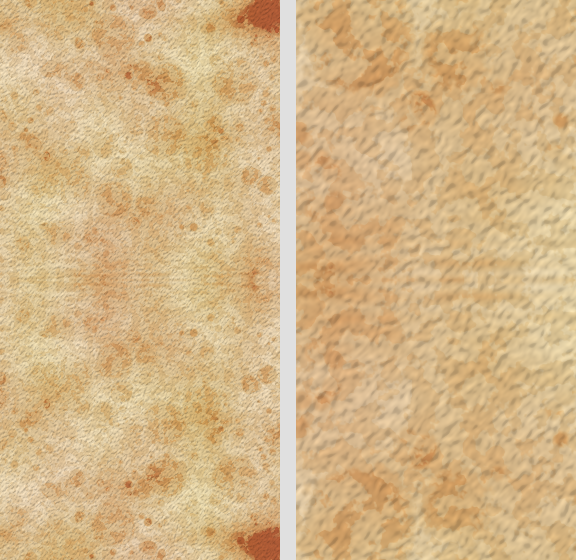
Left: the whole. Right: its middle third, enlarged.
Reproduce this texture procedurally as a Shadertoy shader.

```glsl
// Aged parchment: cream paper with soft ochre clouds, ragged round stains and
// rust marks, all folded about the horizontal middle line. One stain depth is
// summed from noise and scattered drops, coloured by a ramp, then embossed.

const vec3 PALE  = vec3(0.90, 0.825, 0.685);
const vec3 CREAM = vec3(0.86, 0.765, 0.60);
const vec3 SAND  = vec3(0.83, 0.71, 0.515);
const vec3 OCHRE = vec3(0.82, 0.655, 0.435);
const vec3 BROWN = vec3(0.775, 0.57, 0.34);
const vec3 RUST  = vec3(0.69, 0.40, 0.22);

vec3 hash3(vec2 cell) {
    vec3 q = fract(cell.xyx * vec3(0.1031, 0.1030, 0.0973));
    q += dot(q, q.yxz + 33.33);
    return fract((q.xxy + q.yzz) * q.zyx);
}

float cornerSlope(vec2 cell, vec2 offset) {
    float angle = 6.2832 * hash3(cell).x;
    return dot(vec2(cos(angle), sin(angle)), offset);
}

// Gradient noise, about -0.7 to 0.7
float noise(vec2 p) {
    vec2 i = floor(p), f = fract(p), e = vec2(1.0, 0.0);
    vec2 u = f * f * f * (f * (f * 6.0 - 15.0) + 10.0);
    float low  = mix(cornerSlope(i, f), cornerSlope(i + e, f - e), u.x);
    float high = mix(cornerSlope(i + e.yx, f - e.yx), cornerSlope(i + 1.0, f - 1.0), u.x);
    return mix(low, high, u.y);
}

float fbm(vec2 p) {
    float sum = 0.0, weight = 1.0;
    for (int k = 0; k < 4; k++) {
        sum += weight * noise(p);
        p = mat2(1.6, 1.2, -1.2, 1.6) * p + 17.3;
        weight *= 0.55;
    }
    return sum;
}

// Soft elliptical patch
float patchAt(vec2 p, vec2 centre, vec2 size) {
    vec2 d = (p - centre) / size;
    return exp(-dot(d, d));
}

// One randomly sized, ragged drop in a share of the cells
float drops(vec2 p, float count, float share, float ragged, float edge) {
    vec2 g = p * count, home = floor(g);
    float depth = 0.0;
    for (int y = -1; y <= 1; y++)
    for (int x = -1; x <= 1; x++) {
        vec2 cell = home + vec2(x, y);
        vec3 place = hash3(cell + count * 7.0);
        vec3 kind = hash3(cell + count * 3.0 + 41.0);
        float radius = mix(0.2, 0.56, kind.x);
        float d = length(g - cell - place.xy) - radius + ragged;
        float inside = 1.0 - smoothstep(-edge, edge, d);
        depth = max(depth, inside * step(place.z, share) * mix(0.5, 1.0, kind.y));
    }
    return depth;
}

// Relief of short slanted fibres, lit from the upper left
float paperRelief(vec2 p) {
    p += 0.004 * vec2(noise(p * 40.0), noise(p * 40.0 + 9.0));
    vec2 fibre = mat2(0.68, -0.73, 0.73, 0.68) * p * 1.0;
    fibre *= vec2(68.0, 118.0);
    float fine = noise(fibre * 1.6 + 5.0);
    float relief = noise(fibre) - noise(fibre + vec2(0.2, 0.6)) + 0.8 * fine;
    return relief - 0.6 * smoothstep(0.2, 0.7, -relief);
}

vec3 stainRamp(float t) {
    float s = clamp(t, 0.0, 1.2) * 5.0;
    vec3 c = mix(PALE, CREAM, clamp(s, 0.0, 1.0));
    c = mix(c, SAND,  clamp(s - 1.0, 0.0, 1.0));
    c = mix(c, OCHRE, clamp(s - 2.0, 0.0, 1.0));
    c = mix(c, BROWN, clamp(s - 3.0, 0.0, 1.0));
    return mix(c, RUST, clamp(s - 4.0, 0.0, 1.25));
}

void mainImage(out vec4 fragColor, in vec2 fragCoord) {
    vec2 paper = fragCoord / iResolution.x;
    float middle = 0.5 * iResolution.y / iResolution.x;
    vec2 p = vec2(paper.x, abs(paper.y - middle));
    float top = middle - p.y;

    // Broad clouds and fine mottling
    float cloud = fbm(p * vec2(2.8, 3.8) + 3.7);
    float mottle = fbm(p * 30.0 + 11.0);
    float flecks = smoothstep(-0.06, 0.12, mottle);
    float depth = 0.26 + 0.40 * cloud + 0.17 * (flecks - 0.5);

    // Ragged stains from large pools to small drops
    vec2 warped = p + 0.022 * vec2(noise(p * 14.0), noise(p * 14.0 + 31.0));
    float ragged = 0.13 * mottle;
    float away = smoothstep(0.04, 0.18, p.y);
    float crowd = smoothstep(-0.3, 0.2, noise(p * 5.0 + 8.0));
    float pools = drops(warped, 6.0, 0.36, ragged, 0.04);
    float spots = drops(warped, 14.0, 0.24, ragged, 0.06);
    float dots = drops(p, 36.0, 0.27, ragged, 0.12) * crowd;
    float stain = max(max(pools, spots), dots);
    depth += 0.42 * stain * mix(0.35, 1.0, away) * mix(0.75, 1.0, flecks);

    // Ochre patches and streaks along the fold
    float streak = noise(vec2(p.x * 7.0, p.y * 75.0)) * exp(-p.y * 22.0);
    depth += 0.36 * patchAt(warped, vec2(0.36, 0.0), vec2(0.13, 0.14));
    depth += 0.30 * patchAt(warped, vec2(0.90, 0.0), vec2(0.07, 0.16)) + 0.4 * streak;
    depth += 0.35 * patchAt(p, vec2(0.90, 0.0), vec2(0.015, 0.04));
    depth -= 0.22 * patchAt(warped, vec2(0.18, 0.24), vec2(0.16, 0.10));

    // Rust corner, red drops and a brown wavy crease near the outer ends
    vec2 end = vec2(warped.x + 0.03 * cloud, top + 0.03 * cloud);
    float crease = abs(top - 0.095 - 0.06 * noise(vec2(p.x * 6.0, 2.5)));
    depth += 0.75 * patchAt(end, vec2(0.93, 0.04), vec2(0.13, 0.09));
    depth += 0.5 * patchAt(end, vec2(0.0, 0.095), vec2(0.06, 0.02));
    depth += 0.6 * max(dots, spots) * patchAt(end, vec2(0.54, 0.08), vec2(0.09, 0.06));
    depth += 0.2 * exp(-crease * 55.0) * smoothstep(-0.2, 0.3, noise(p * 4.0));

    // Colour with a slight drift between yellow and pink, then relief
    vec3 color = stainRamp(depth);
    color += vec3(-0.01, 0.015, -0.045) * noise(p * 3.5 + 20.0);
    color *= 1.0 + 0.105 * paperRelief(paper);
    fragColor = vec4(clamp(color, 0.0, 1.0), 1.0);
}
```
